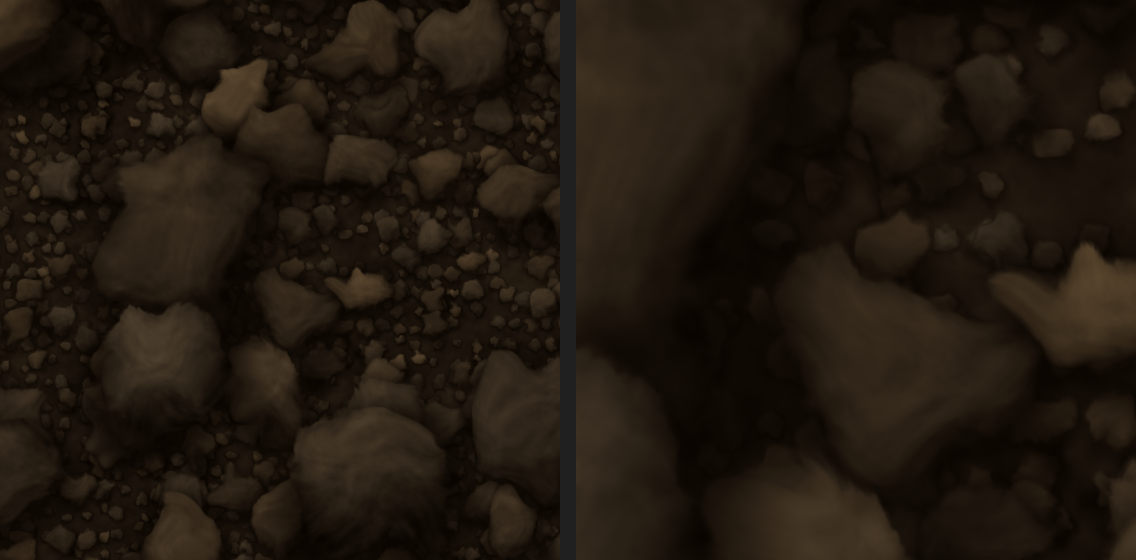
Left: the whole. Right: its middle third, enlarged.
This texture is drawn by a Shadertoy shader. Its source:

```glsl
vec3 hash3(vec2 p) {
    vec3 q = fract(p.xyx * vec3(0.1031, 0.1030, 0.0973));
    q += dot(q, q.yxz + 33.33);
    return fract((q.xxy + q.yzz) * q.zyx);
}

float noise(vec2 p) {
    vec2 i = floor(p), f = fract(p);
    f = f * f * (3.0 - 2.0 * f);
    float low = mix(hash3(i).x, hash3(i + vec2(1, 0)).x, f.x);
    float high = mix(hash3(i + vec2(0, 1)).x, hash3(i + vec2(1, 1)).x, f.x);
    return mix(low, high, f.y);
}

float fbm(vec2 p) {
    float sum = 0.0, amplitude = 0.5;
    for (int i = 0; i < 4; i++) {
        sum += amplitude * noise(p);
        p = mat2(1.6, 1.2, -1.2, 1.6) * p + 7.3;
        amplitude *= 0.5;
    }
    return sum;
}

// Relief of a rough surface lit from the upper left
float relief(vec2 p) {
    return fbm(p) - fbm(p + vec2(-0.15, 0.35));
}

// Draws one size of stones over the tone; x is tone, y is warmth
vec2 stoneLayer(vec2 p, vec2 soil, float level) {
    float cells = 30.0 * pow(0.55, level);
    float bigness = level / 4.0;
    vec2 grid = p * cells + level * 13.7 + 5.0;
    vec2 home = floor(grid);

    for (int row = 1; row >= -1; row--)
    for (int column = -1; column <= 1; column++) {
        vec2 id = home + vec2(column, row);
        vec3 place = hash3(id + level * 41.0);
        vec3 look = hash3(id + level * 23.0 + 91.0);
        vec2 center = id + 0.2 + 0.6 * place.xy;
        float canvasX = (center.x - level * 13.7 - 5.0) / cells;
        float presence = mix(0.95, 0.5, min(level * 0.5, 1.0));
        if (level > 3.5) presence = mix(1.0, 0.35, clamp(canvasX, 0.0, 1.0));
        if (place.z > presence) continue;

        float radius = mix(0.27, 0.48, look.x);
        vec2 q = (grid - center) / radius;
        if (length(q) > 2.3) continue;

        // Lumpy, slightly stretched outline
        vec2 seed = look.xy * 60.0;
        q += 0.65 * (vec2(noise(q * 1.5 + seed), noise(q * 1.5 + seed + 17.0)) - 0.5);
        float turn = look.z * 6.283;
        vec2 axis = vec2(cos(turn), sin(turn));
        vec2 e = vec2(dot(q, axis), dot(q, vec2(-axis.y, axis.x)) * (1.0 + 0.4 * look.y));
        float d = length(e) + 0.35 * (fbm(q * 3.0 + seed) - 0.47);

        // Soft shadow below the stone
        float shadow = 1.0 - smoothstep(0.75, 1.45, length(q - vec2(0.08, -0.17)));
        soil.x = mix(soil.x, -0.22, shadow * mix(0.4, 0.75, bigness));

        // Domed face with rough relief
        float rim = clamp(d, 0.0, 1.0);
        vec2 slope = q / max(length(q), 0.001) * pow(rim, 1.4);
        float height = sqrt(max(1.0 - rim * rim, 0.0));
        float light = dot(vec3(slope, height), vec3(-0.25, 0.66, 0.7));
        float tone = 0.12 + 0.62 * max(light, -0.15);
        tone *= mix(0.65, 1.2, look.z) * mix(0.72, 1.08, bigness);
        tone *= 1.0 + 0.5 * step(0.92, look.y);
        tone += relief(q * mix(1.2, 2.6, bigness) + seed) * mix(0.2, 0.65, bigness);
        tone += 0.3 * (fbm(q * 1.3 + seed + 31.0) - 0.47);
        tone -= 0.12 * smoothstep(0.75, 1.0, d);

        float blur = clamp(0.0045 * cells / radius, 0.04, 0.35);
        float cover = 1.0 - smoothstep(1.0 - blur, 1.0 + blur, d);
        soil = mix(soil, vec2(tone, look.y - 0.5), cover);
    }
    return soil;
}

void mainImage(out vec4 fragColor, in vec2 fragCoord) {
    vec2 p = fragCoord / iResolution.y;

    // Loose earth, then stones from fine grains to large clods
    vec2 soil = vec2(0.08 + 0.3 * (fbm(p * 14.0) - 0.45) + 0.3 * relief(p * 30.0), 0.0);
    for (int level = 0; level < 5; level++) {
        soil = stoneLayer(p, soil, float(level));
        if (level == 1) soil.x += 0.45 * (fbm(p * 6.0 + 3.0) - 0.45);
    }

    // Faint dust grain and the brown colour ramp
    float tone = soil.x + 0.12 * (fbm(p * 75.0) - 0.47);
    vec3 darkEarth = vec3(0.09, 0.062, 0.034), paleClay = vec3(0.33, 0.265, 0.185);
    vec3 color = mix(darkEarth, paleClay, clamp(tone, -0.22, 1.35));
    color *= 1.0 + soil.y * vec3(0.05, -0.01, -0.12);
    fragColor = vec4(color, 1.0);
}
```
